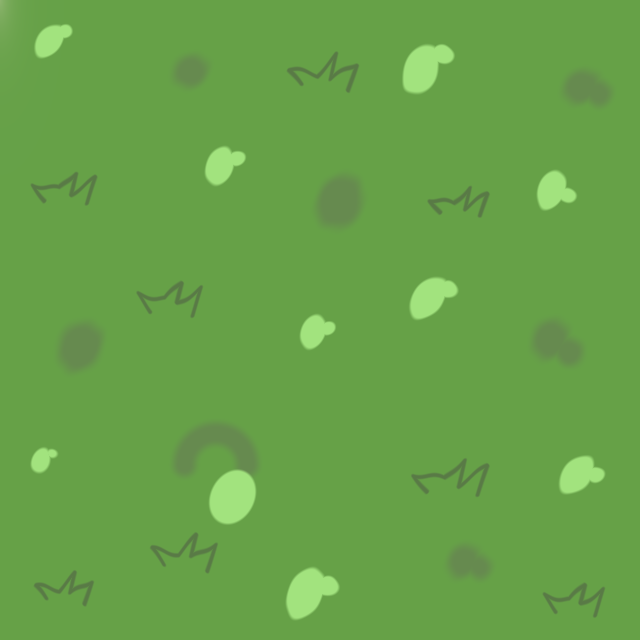
A WebGL 2 fragment shader for this texture:

```glsl
#version 300 es
precision highp float;

uniform vec2 u_resolution;
out vec4 fragColor;

const int GRID = 5;
const vec3 GRASS = vec3(0.40, 0.63, 0.28);
const vec3 SHADE = vec3(0.40, 0.54, 0.31);
const vec3 BLADE = vec3(0.35, 0.48, 0.275);
const vec3 LEAF = vec3(0.635, 0.89, 0.495);
const vec3 HAZE = vec3(0.60, 0.73, 0.48);

vec3 hash3(vec2 cell, float seed) {
    vec3 q = fract(vec3(cell.xyx + seed) * vec3(0.1031, 0.1030, 0.0973));
    q += dot(q, q.yxz + 33.33);
    return fract((q.xxy + q.yzz) * q.zyx);
}

vec2 rotate(vec2 p, float angle) {
    float c = cos(angle), s = sin(angle);
    return vec2(c * p.x + s * p.y, c * p.y - s * p.x);
}

// Layered sines that make outlines look hand painted
float wobble(vec2 p, float phase) {
    return sin(p.x * 95.0 + phase) * sin(p.y * 80.0 - phase)
         + 0.5 * sin(p.x * 170.0 - p.y * 140.0 + phase * 2.0);
}

float ellipse(vec2 p, vec2 radius) {
    return (length(p / radius) - 1.0) * min(radius.x, radius.y);
}

float segment(vec2 p, vec2 a, vec2 b) {
    vec2 pa = p - a, ba = b - a;
    return length(pa - ba * clamp(dot(pa, ba) / dot(ba, ba), 0.0, 1.0));
}

float arch(vec2 p, float radius, float thickness) {
    float d = p.y > 0.0 ? abs(length(p) - radius)
                        : length(vec2(abs(p.x) - radius, p.y));
    return d - thickness;
}

float coverage(float d, float softness) {
    return 1.0 - smoothstep(-softness, softness, d);
}

// Zigzag stroke with a short left leg and two tall peaks
float tuft(vec2 p, float width, vec3 rnd) {
    vec2 bend[7] = vec2[7](
        vec2(-0.30, -0.20), vec2(-0.48, 0.04), vec2(-0.07, -0.03), vec2(0.20, 0.24),
        vec2(0.12, -0.10), vec2(0.50, 0.13), vec2(0.37, -0.27));
    vec2 q = p / width;
    q.y += 0.035 * sin(q.x * 11.0 + rnd.x * 6.0);
    float d = 1.0;
    for (int i = 0; i < 6; i++) {
        d = min(d, segment(q, bend[i], bend[i + 1]));
    }
    return d * width - 0.0031;
}

// Leaning oval with a small round lobe on its right side
float leaf(vec2 p, float size, vec3 rnd) {
    float oval = ellipse(rotate(p, mix(0.85, 1.25, rnd.x)), size * vec2(1.0, 0.64));
    vec2 lobeAt = size * vec2(0.82, mix(-0.3, 0.6, rnd.y));
    float lobe = ellipse(p - lobeAt, size * vec2(0.42, 0.36));
    return min(oval, lobe) + 0.0011 * wobble(p, rnd.z * 6.0);
}

// Soft patch, either single or with a second lobe below
float patchShape(vec2 p, float size, vec3 rnd) {
    float d = ellipse(rotate(p, mix(0.4, 1.2, rnd.x)), size * vec2(1.05, 0.85));
    if (rnd.y > 0.4) {
        vec2 lobeAt = size * vec2(1.0, mix(-0.7, -0.2, rnd.z));
        d = min(d, length(p - lobeAt) - 0.7 * size);
    }
    return d + 0.0015 * wobble(p, rnd.z * 6.0);
}

void main() {
    vec2 uv = gl_FragCoord.xy / u_resolution;
    float shade = 0.0, blade = 0.0, light = 0.0;

    // One feature per jittered cell; a stride of 7 shuffles the kinds
    for (int y = 0; y < GRID; y++) {
        for (int x = 0; x < GRID; x++) {
            int kind = ((x + GRID * y) * 7) % 25;
            vec2 cell = vec2(x, y);
            vec3 place = hash3(cell, 3.7);
            vec3 rnd = hash3(cell, 21.3);
            vec2 p = uv - (cell + 0.5 + 0.46 * (place.xy - 0.5)) / float(GRID);
            if (kind < 8) {
                float width = mix(0.075, 0.12, place.z);
                blade = max(blade, coverage(tuft(p, width, rnd), 0.0018));
            } else if (kind < 17) {
                float size = mix(0.021, 0.043, place.z);
                light = max(light, coverage(leaf(p, size, rnd), 0.0022));
            } else if (kind == 17) {
                shade = max(shade, coverage(arch(p, 0.049, 0.017), 0.009));
                float oval = ellipse(rotate(p - vec2(0.026, -0.05), 1.1), vec2(0.044, 0.034));
                light = max(light, coverage(oval, 0.0022));
            } else if (kind < 24) {
                float size = mix(0.025, 0.042, place.z);
                shade = max(shade, coverage(patchShape(p, size, rnd), 0.010));
            }
        }
    }

    // Faint haze in the upper left corner
    float haze = 0.8 * exp(-length((uv - vec2(0.0, 1.0)) * vec2(60.0, 22.0)));

    vec3 color = mix(GRASS, HAZE, haze);
    color = mix(color, SHADE, shade);
    color = mix(color, BLADE, blade);
    color = mix(color, LEAF, light);
    fragColor = vec4(color, 1.0);
}
```
